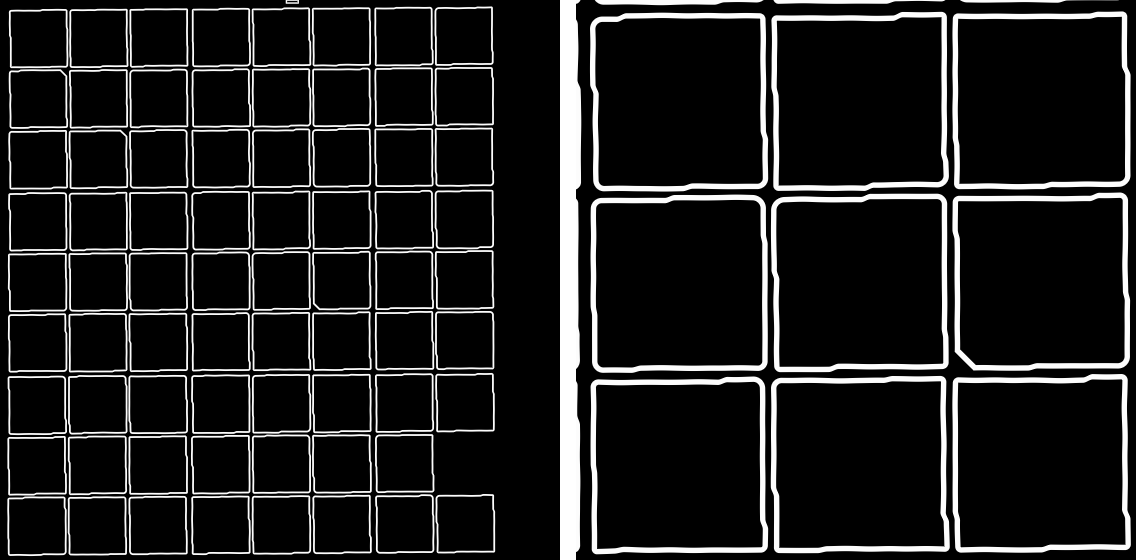
Left: the whole. Right: its middle third, enlarged.
Give the GLSL for this pattern, as a three.js fragment shader.

```glsl
varying vec2 vUv;

// Lengths are fractions of the canvas; rows count from the top.
const vec2 LAST_CELL = vec2(7.0, 8.0);
const vec2 EMPTY_CELL = vec2(7.0, 7.0);
const vec2 FIRST_CENTRE = vec2(0.0690, 0.0690);
const vec2 PITCH = vec2(0.1074, 0.1081);
const vec2 GROUP_GAP = vec2(0.0039, 0.0030);
const float GROUP_SIZE = 3.0;
const float ROW_TILT = 0.00065;
const float COLUMN_FAN = 0.0001;
const float HALF_SIDE = 0.0506;
const float LINE_WIDTH = 0.0032;
const float KINK = 0.0016;
const float KINK_LENGTH = 0.003;
const float WOBBLE = 0.0008;
const float WOBBLE_FREQUENCY = 45.0;
const vec2 CORNER_RADIUS = vec2(0.0015, 0.0065);
const float CHIP_SIZE = 0.0105;

// Chipped corners: column, row, horizontal side, vertical side
const vec4 CHIP_A = vec4(0.0, 1.0, 1.0, -1.0);
const vec4 CHIP_B = vec4(1.0, 2.0, 1.0, -1.0);
const vec4 CHIP_C = vec4(5.0, 4.0, -1.0, 1.0);

const vec2 TAB_CENTRE = vec2(0.522, 0.0028);
const vec2 TAB_HALF_SIZE = vec2(0.0105, 0.0026);
const float TAB_LINE_WIDTH = 0.0026;

const vec3 BACKGROUND = vec3(0.0);
const vec3 LINE_COLOUR = vec3(0.99);

float hash(vec2 p) {
  return fract(sin(dot(p, vec2(127.1, 311.7))) * 43758.55);
}

float gradientNoise(float x, float seed) {
  float i = floor(x);
  float f = x - i;
  float a = (hash(vec2(i, seed)) * 2.0 - 1.0) * f;
  float b = (hash(vec2(i + 1.0, seed)) * 2.0 - 1.0) * (f - 1.0);
  return mix(a, b, f * f * f * (f * (f * 6.0 - 15.0) + 10.0));
}

float boxDistance(vec2 q, float radius) {
  q += radius;
  return length(max(q, 0.0)) + min(max(q.x, q.y), 0.0) - radius;
}

float stroke(float distance, float width, float pixel) {
  return clamp(0.5 + (0.5 * width - abs(distance)) / pixel, 0.0, 1.0);
}

// Small bend at a random place along one side, with a slight waver
float sideShift(float along, float seed) {
  float place = (hash(vec2(seed, 3.7)) - 0.5) * 1.4 * HALF_SIDE;
  float amount = KINK * mix(0.4, 1.3, hash(vec2(seed, 8.1)));
  float bend = smoothstep(place - KINK_LENGTH, place + KINK_LENGTH, along) - 0.5;
  return amount * bend + WOBBLE * gradientNoise(along * WOBBLE_FREQUENCY + 20.0, seed);
}

vec2 cellCentre(vec2 cell) {
  vec2 centre = FIRST_CENTRE + PITCH * cell + GROUP_GAP * floor(cell / GROUP_SIZE);
  centre.x += COLUMN_FAN * (cell.x - 4.0) * cell.y;
  centre.y -= ROW_TILT * cell.x;
  return centre;
}

float chipCut(vec2 cell, vec2 side, vec4 chip) {
  return all(equal(vec4(cell, side), chip)) ? CHIP_SIZE : 0.0;
}

float cellDistance(vec2 p, vec2 cell) {
  vec2 side = vec2(p.x < 0.0 ? -1.0 : 1.0, p.y < 0.0 ? -1.0 : 1.0);
  float seed = cell.x * 5.0 + cell.y * 47.0;
  vec2 bent = p - vec2(sideShift(p.y, seed + side.x),
                       -sideShift(p.x, seed + 2.5 + side.y));
  vec2 q = abs(bent) - HALF_SIDE;
  float corner = hash(cell * 2.0 + side * 0.5 + 11.0);
  float radius = mix(CORNER_RADIUS.x, CORNER_RADIUS.y, corner * corner);
  float d = boxDistance(q, radius);
  float cut = chipCut(cell, side, CHIP_A) + chipCut(cell, side, CHIP_B)
            + chipCut(cell, side, CHIP_C);
  return cut > 0.0 ? max(d, (q.x + q.y + cut) * 0.7071) : d;
}

void main() {
  vec2 uv = vec2(vUv.x, 1.0 - vUv.y);
  float pixel = max(fwidth(vUv.x), 0.00001);
  vec2 nearest = floor((uv - FIRST_CENTRE) / (PITCH + GROUP_GAP / GROUP_SIZE) + 0.5);
  float ink = 0.0;

  // Outlined cells around this point
  for (int row = -1; row <= 1; row++) {
    for (int column = -1; column <= 1; column++) {
      vec2 cell = nearest + vec2(float(column), float(row));
      bool inside = all(greaterThanEqual(cell, vec2(0.0)))
                 && all(lessThanEqual(cell, LAST_CELL));
      if (!inside || all(equal(cell, EMPTY_CELL))) continue;
      float d = cellDistance(uv - cellCentre(cell), cell);
      ink = max(ink, stroke(d, LINE_WIDTH, pixel));
    }
  }

  // Small tab on the top edge
  float tab = boxDistance(abs(uv - TAB_CENTRE) - TAB_HALF_SIZE, 0.0);
  ink = max(ink, stroke(tab, TAB_LINE_WIDTH, pixel));

  gl_FragColor = vec4(mix(BACKGROUND, LINE_COLOUR, ink), 1.0);
}
```
